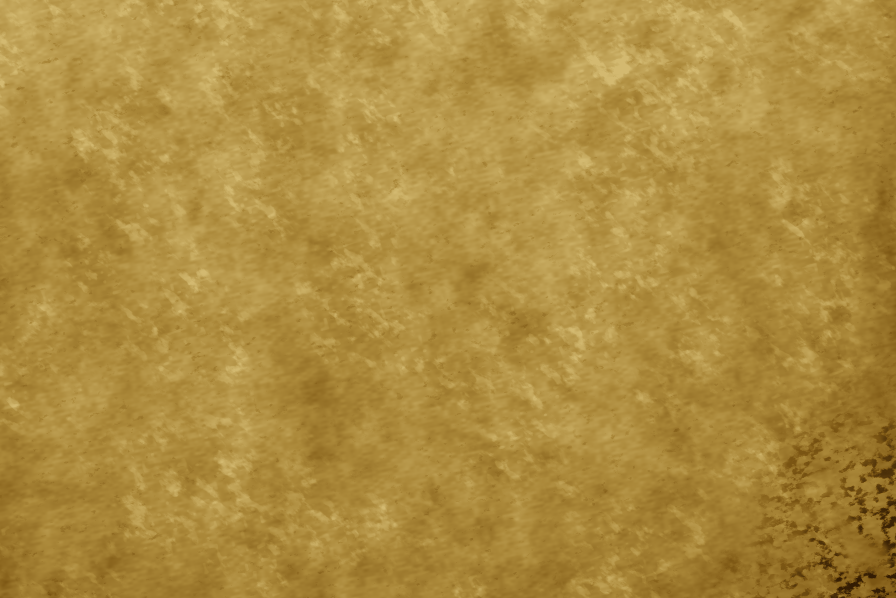
Give the GLSL for this texture, as a WebGL 1 fragment shader.

```glsl
precision highp float;
// Aged golden parchment: cloudy mottling, pale flecks, fine grain and a charred lower right corner.

#define BASE_TONE 0.694
#define CLOUD_AMOUNT 0.10
#define MOTTLE_AMOUNT 0.13
#define GRAIN_AMOUNT 0.085
#define WISP_AMOUNT 0.075
#define STAIN_AMOUNT 0.05
#define CHAR_AMOUNT 0.40
#define GRAIN_SCALE vec2(110.0, 210.0)
#define GRAIN_TILT 0.2

uniform vec2 u_resolution;

float hash(vec2 cell) {
  vec3 q = fract(vec3(cell.xyx) * 0.1031);
  q += dot(q, q.yzx + 33.33);
  return fract((q.x + q.y) * q.z);
}

float noise(vec2 p) {
  vec2 cell = floor(p);
  vec2 f = fract(p);
  f = f * f * (3.0 - 2.0 * f);
  return mix(mix(hash(cell), hash(cell + vec2(1.0, 0.0)), f.x),
             mix(hash(cell + vec2(0.0, 1.0)), hash(cell + 1.0), f.x), f.y);
}

vec2 rotate(vec2 p, float angle) {
  float c = cos(angle);
  float s = sin(angle);
  return vec2(c * p.x + s * p.y, c * p.y - s * p.x);
}

float fbm(vec2 p) {
  float sum = 0.0;
  float weight = 0.533;
  for (int i = 0; i < 4; i++) {
    sum += weight * noise(p);
    p = rotate(p, 0.6) * 2.03 + 17.3;
    weight *= 0.5;
  }
  return sum;
}

// Broad light: bright top and centre, dim sides and foot
float lighting(vec2 uv) {
  float side = uv.x - 0.5;
  float light = 0.07 * (uv.y - 0.5);
  light -= 0.04 * smoothstep(0.15, 0.55, -side) * (1.0 - 0.8 * uv.y);
  light -= 0.04 * smoothstep(0.15, 0.5, side) * (1.0 - 0.6 * uv.y);
  light -= 0.08 * smoothstep(0.44, 0.51, side);
  light -= 0.02 * smoothstep(0.18, 0.0, uv.y);
  return light;
}

// Small pale flecks and short strands, gathered in loose patches
float wisps(vec2 p) {
  float strand = fbm(rotate(p, 0.9) * vec2(75.0, 42.0) + 31.0);
  float speck = noise(rotate(p, 0.3) * vec2(105.0, 130.0) + 71.0);
  float patches = smoothstep(0.34, 0.68, fbm(p * vec2(13.0, 9.0) + 61.0));
  return patches * (smoothstep(0.52, 0.74, strand) + 0.6 * smoothstep(0.72, 0.95, speck));
}

// Dark flecks, rare over the sheet and dense in the corner
float charring(vec2 p, vec2 uv) {
  float corner = 1.0 - smoothstep(0.05, 0.44, length((uv - vec2(1.0, 0.0)) * vec2(1.9, 0.95)));
  float patches = smoothstep(0.32, 0.62, fbm(p * 13.0 + 9.0));
  float fleck = fbm(rotate(p, 0.25) * vec2(85.0, 120.0) + 5.0);
  float dense = smoothstep(0.45, 0.70, fleck) * corner * patches;
  float rare = 0.16 * smoothstep(0.68, 0.85, fleck) * (0.4 + 0.6 * patches);
  return max(dense, rare);
}

vec3 parchment(float tone) {
  vec3 soot = vec3(0.20, 0.11, 0.01);
  vec3 umber = vec3(0.50, 0.35, 0.08);
  vec3 ochre = vec3(0.67, 0.535, 0.225);
  vec3 straw = vec3(0.80, 0.695, 0.405);
  vec3 color = mix(soot, umber, smoothstep(0.15, 0.55, tone));
  color = mix(color, ochre, clamp((tone - 0.50) / 0.17, 0.0, 1.0));
  return mix(color, straw, clamp((tone - 0.67) / 0.13, 0.0, 1.2));
}

void main() {
  vec2 uv = gl_FragCoord.xy / u_resolution;
  vec2 p = gl_FragCoord.xy / u_resolution.y;

  float tone = BASE_TONE + lighting(uv);

  // Soft upright clouds and smaller mottling
  tone += CLOUD_AMOUNT * (fbm(p * vec2(5.5, 3.5) + 3.0) - 0.5);
  tone += MOTTLE_AMOUNT * (fbm(p * vec2(23.0, 18.0) + 27.0) - 0.5);
  tone -= STAIN_AMOUNT * smoothstep(0.55, 0.78, fbm(p * vec2(15.0, 17.0) + 83.0));

  // Short, slightly rising grain
  vec2 g = rotate(p, GRAIN_TILT) * GRAIN_SCALE;
  tone += GRAIN_AMOUNT * (0.65 * noise(g) + 0.35 * noise(g * 0.55 + 11.0) - 0.5);

  tone += WISP_AMOUNT * wisps(p);
  tone -= CHAR_AMOUNT * charring(p, uv);

  gl_FragColor = vec4(parchment(tone), 1.0);
}
```
